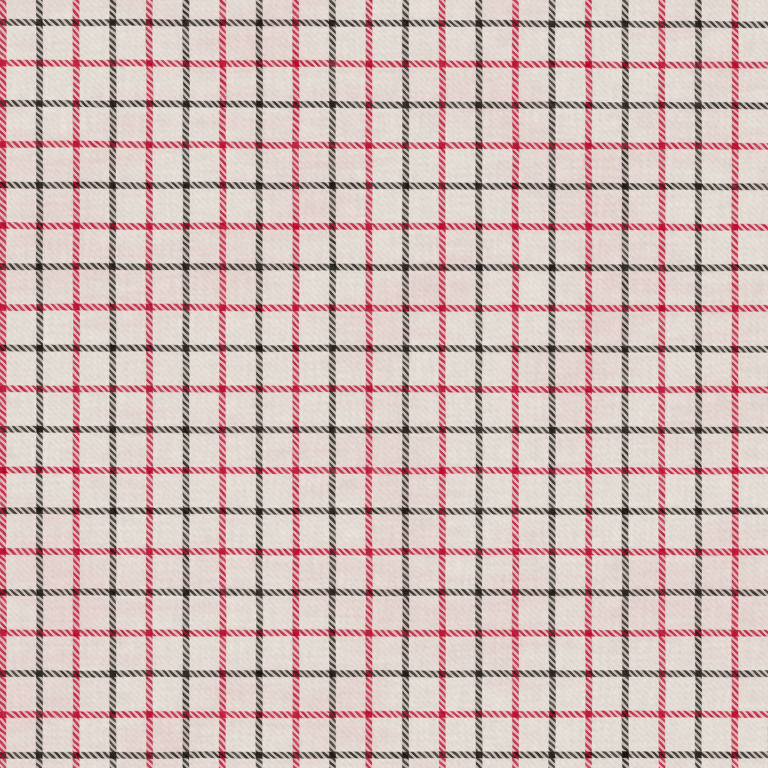
Write a WebGL 2 fragment shader that draws this texture.

```glsl
#version 300 es
precision highp float;
// Woven tattersall check: thin red and black stripes alternate on ecru cloth.
// Warp and weft stripes are repeated bands; a diagonal twill phase decides which
// yarn lies on top, which breaks the lines into slanted strokes.

#define SPACING vec2(0.04766, 0.05293)  // distance between neighbouring stripes
#define ORIGIN vec2(0.0039, 0.0698)     // position of one red stripe per axis
#define STRIPE_WIDTH 0.0086
#define TWILL vec2(112.0, 116.0)        // diagonal ribs across and down
#define UNDER_SHOW 0.17                 // how much a covered yarn shows through
#define WOBBLE 0.0011                   // wandering of the stripes
#define SKEW 0.004                      // sag of the weft towards the right
#define GRAIN 0.035                     // strength of the yarn texture

uniform vec2 u_resolution;
out vec4 fragColor;

const vec3 ECRU = vec3(0.89, 0.862, 0.832);
const vec3 BLUSH = vec3(0.89, 0.825, 0.805);
const vec3 RED = vec3(0.73, 0.06, 0.19);
const vec3 BLACK = vec3(0.13, 0.11, 0.095);

vec2 hashGradient(vec2 cell) {
  vec3 p = fract(cell.xyx * vec3(0.1031, 0.1030, 0.0973));
  p += dot(p, p.yzx + 33.33);
  float angle = 6.2832 * fract((p.x + p.y) * p.z);
  return vec2(cos(angle), sin(angle));
}

// Gradient noise, roughly -0.7 to 0.7
float noise(vec2 p) {
  vec2 i = floor(p), f = fract(p);
  vec2 u = f * f * f * (f * (f * 6.0 - 15.0) + 10.0);
  vec2 e = vec2(1.0, 0.0);
  float low = mix(dot(hashGradient(i), f),
                  dot(hashGradient(i + e), f - e), u.x);
  float high = mix(dot(hashGradient(i + e.yx), f - e.yx),
                   dot(hashGradient(i + e.xx), f - e.xx), u.x);
  return mix(low, high, u.y);
}

// Coverage of the nearest stripe on each axis
vec2 stripeCoverage(vec2 p, float soft) {
  vec2 dist = abs(fract(p / SPACING + 0.5) - 0.5) * SPACING;
  return 1.0 - smoothstep(-soft, soft, dist - 0.5 * STRIPE_WIDTH);
}

// Stripes take turns: even ones red, odd ones black
vec3 stripeColor(float position) {
  return mix(RED, BLACK, mod(floor(position + 0.5), 2.0));
}

void main() {
  vec2 uv = gl_FragCoord.xy / u_resolution.y;
  float pixel = 1.0 / u_resolution.y;

  // Uneven tension bends the cloth slightly
  vec2 cloth = uv;
  cloth.y += SKEW * (uv.x - 0.5) * (uv.y - 0.15);
  cloth += WOBBLE * vec2(noise(uv * vec2(9.0, 13.0)),
                         noise(uv * vec2(13.0, 9.0) + 40.0));
  vec2 p = cloth - ORIGIN;

  // Twill: 1 where the warp is on top, 0 where the weft is
  float phase = dot(cloth, TWILL) + 0.22 * noise(uv * 70.0);
  float rib = abs(fract(phase) - 0.5) * 2.0;
  float ribSoft = max(0.22, 1.2 * pixel * TWILL.y);
  float warpOnTop = smoothstep(0.5 - ribSoft, 0.5 + ribSoft, rib);

  // Ground cloth with pale blotches and slubs along both yarn directions
  float blotch = noise(uv * 7.0 + 11.0) + 0.6 * noise(uv * vec2(8.0, 60.0));
  vec3 ground = mix(ECRU, BLUSH, smoothstep(-0.3, 0.6, blotch));
  float slub = noise(uv * vec2(190.0, 28.0)) + noise(uv * vec2(28.0, 190.0) + 70.0);
  ground += GRAIN * (0.6 * slub + 0.4 * (warpOnTop - 0.5));

  // Each yarn system is ground cloth or stripe; the worn dye varies along it
  vec2 coverage = stripeCoverage(p, max(0.0012, 0.8 * pixel));
  coverage *= 0.95 + 0.22 * vec2(noise(uv * vec2(40.0, 90.0) + 5.0),
                                 noise(uv * vec2(90.0, 40.0) + 25.0));
  vec2 position = p / SPACING;
  vec3 warp = mix(ground, stripeColor(position.x), coverage.x);
  vec3 weft = mix(ground, stripeColor(position.y), coverage.y);

  // Interlace the two, letting a little of the lower yarn through
  vec3 color = mix(weft, warp, mix(UNDER_SHOW, 1.0 - UNDER_SHOW, warpOnTop));
  color += GRAIN * 0.6 * noise(uv * 240.0);
  fragColor = vec4(clamp(color, 0.0, 1.0), 1.0);
}
```
